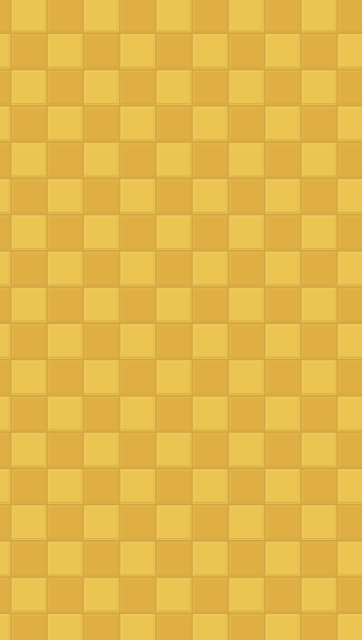
This pattern is drawn by a Shadertoy shader. Its source:

```glsl
// Golden checkerboard of softly bevelled square tiles with thin seams.
#define PITCH 0.10016               // tile size, in canvas widths
#define OFFSET vec2(0.0298, 0.0915) // first seam from the left and the top
#define SEAM_HALF 0.021             // the widths below are in tile sizes
#define RIM_INSET 0.058
#define RIM_HALF 0.018
#define LIGHT_TILE vec3(0.922, 0.770, 0.322)
#define DARK_TILE vec3(0.878, 0.688, 0.268)
#define SEAM_COLOR vec3(0.820, 0.650, 0.255)
#define GLINT vec3(0.935, 0.810, 0.420)

// Antialiased coverage of a line at distance d from its centre.
float lineMask(float d, float halfWidth, float aa) {
    return 1.0 - smoothstep(halfWidth - aa, halfWidth + aa, abs(d));
}

void mainImage(out vec4 fragColor, in vec2 fragCoord) {
    // Tile space, measured rightward and downward from the top left.
    vec2 canvas = vec2(fragCoord.x, iResolution.y - fragCoord.y) / iResolution.x;
    vec2 grid = (canvas - OFFSET) / PITCH;
    vec2 cell = floor(grid);
    vec2 nearEdge = fract(grid);      // distance to left and top
    vec2 farEdge = 1.0 - nearEdge;    // distance to right and bottom
    vec2 edge = min(nearEdge, farEdge);
    float aa = 0.6 / (iResolution.x * PITCH);

    // Alternating tile colours.
    float isLight = mod(cell.x + cell.y, 2.0);
    vec3 color = mix(DARK_TILE, LIGHT_TILE, isLight);

    // Bevel: glint on the left and top, shade on the right and bottom.
    vec2 inside = smoothstep(RIM_INSET - RIM_HALF - aa, RIM_INSET, edge);
    float glint = max(lineMask(nearEdge.x - RIM_INSET, RIM_HALF, aa) * inside.y,
                      lineMask(nearEdge.y - RIM_INSET, RIM_HALF, aa) * inside.x);
    float shade = max(0.4 * lineMask(farEdge.x - RIM_INSET, RIM_HALF, aa) * inside.y,
                      lineMask(farEdge.y - RIM_INSET, RIM_HALF, aa) * inside.x);
    color = mix(color, GLINT, glint * mix(0.15, 0.5, isLight));
    color = mix(color, SEAM_COLOR, shade * 0.6);

    // Seams between tiles, slightly stronger across than down.
    float seam = max(0.85 * lineMask(edge.x, SEAM_HALF, aa),
                     lineMask(edge.y, SEAM_HALF, aa));
    color = mix(color, SEAM_COLOR, seam);

    fragColor = vec4(color, 1.0);
}
```
